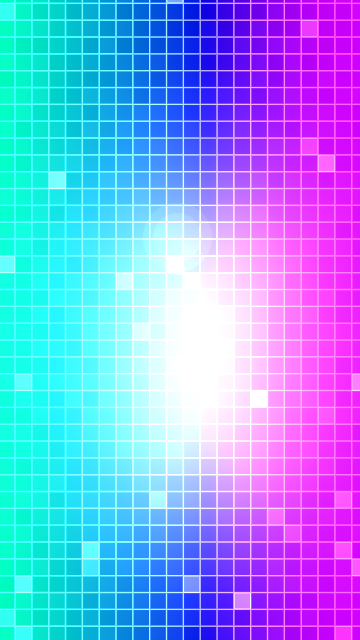
Give the GLSL for this background, as a Shadertoy shader.

```glsl
// A mosaic of square tiles over a green-cyan-blue-violet sweep, lit by a tall
// white glow. Light is added to the sweep: glow, scattered bright tiles,
// soft lens discs and thin grid lines.

float hash(vec2 cell) {
    return fract(sin(dot(cell, vec2(127.1, 311.7))) * 43758.5453);
}

// Horizontal sweep, u running from 0 at the left to 1 at the right
vec3 sweep(float u) {
    u = clamp(u, 0.0, 1.0);
    float red = 0.8 * sin(1.57 * clamp((u - 0.55) / 0.45, 0.0, 1.0));
    float green = max(1.0 - pow(u / 0.58, 1.3), 0.0);
    return vec3(red, green, 0.74 + 0.26 * u);
}

// Tall soft light, wider than a point and flat at its heart
float glowAt(vec2 p) {
    vec2 d = abs(p - vec2(0.034, -0.053)) / vec2(0.156, 0.28);
    return exp(-d.x * d.x - pow(d.y, 2.5));
}

float disc(vec2 p, float radius, float blur) {
    return 1.0 - smoothstep(radius - blur, radius + blur, length(p));
}

void mainImage(out vec4 fragColor, in vec2 fragCoord) {
    // Centred coordinates, one unit per canvas height
    vec2 p = (fragCoord - 0.5 * iResolution.xy) / iResolution.y;
    float aspect = iResolution.x / iResolution.y;
    float pixel = 1.0 / iResolution.y;

    // Tile grid
    const float tiles = 38.02;
    const vec2 shift = vec2(9.8, 19.19);
    vec2 grid = p * tiles + shift;
    vec2 cell = floor(grid);
    vec2 tileCentre = (cell + 0.5 - shift) / tiles;

    // Sweep and glow, partly stepped from tile to tile
    vec2 q = mix(p, tileCentre, 0.5);
    float glow = glowAt(q);
    vec3 color = sweep(q.x / aspect + 0.5) + glow;
    color += vec3(0.05, 0.05, 0.13) * exp(-pow((p.y + 0.05) / 0.28, 2.0));

    // Scattered bright tiles, rarer towards the top
    float density = 0.045 * (1.0 - smoothstep(0.2, 0.42, p.y));
    float lit = step(hash(cell), density);
    color += lit * mix(0.1, 0.45, hash(cell + 19.0));
    color += 0.04 * (hash(cell + 47.0) - 0.5);

    // Lens discs
    color += 0.04 * disc(p - vec2(-0.004, 0.129), 0.054, pixel);
    color += 0.04 * disc(p - vec2(-0.004, 0.129), 0.038, pixel);
    color += 0.25 * disc(p - vec2(-0.001, 0.079), 0.008, pixel);

    // Grid lines, strongest at mid width and fading inside the glow
    vec2 edge = 0.5 - abs(fract(grid) - 0.5);
    vec2 cover = clamp((0.04 - edge) / (tiles * pixel) + 0.5, 0.0, 1.0);
    float line = max(cover.x, cover.y);
    float strength = 0.34 + 0.34 * exp(-pow((p.x - 0.03) / 0.15, 2.0));
    color += line * strength * (1.0 - 0.7 * glow);

    fragColor = vec4(clamp(color, 0.0, 1.0), 1.0);
}
```
